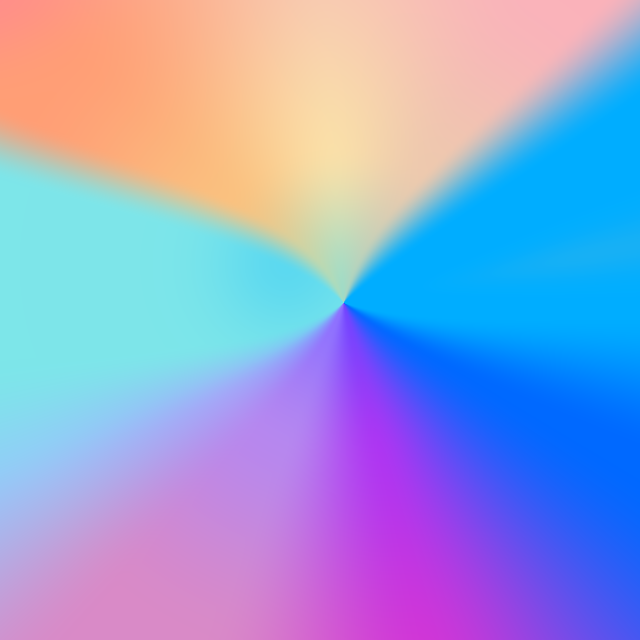
Give the GLSL for this background, as a WebGL 1 fragment shader.

```glsl
precision highp float;
uniform vec2 u_resolution;

// Colour along a ray: near the hub, halfway out, at the rim
vec3 ray(float r, vec3 hub, vec3 middle, vec3 rim) {
  vec3 color = mix(hub, middle, smoothstep(0.0, 0.25, r));
  return mix(color, rim, smoothstep(0.2, 0.58, r));
}

// Soft angular edge, in degrees
float sweep(float angle, float edge, float halfWidth) {
  return smoothstep(edge - halfWidth, edge + halfWidth, angle);
}

void main() {
  vec2 uv = gl_FragCoord.xy / u_resolution;
  vec2 p = uv - vec2(0.537, 0.527);
  float r = length(p);
  float angle = mod(degrees(atan(p.y, p.x + 1e-5)), 360.0);
  float bend = exp(-5.0 * r); // curves and softens the edges toward the hub

  // Sector colours
  vec3 sky = vec3(0.0, 0.68, 1.0);
  vec3 paleSky = vec3(0.09, 0.69, 0.96);
  vec3 pink = ray(r, vec3(0.70, 0.82, 0.74), vec3(0.93, 0.79, 0.68), vec3(0.98, 0.70, 0.73));
  vec3 cream = ray(r, vec3(0.62, 0.86, 0.78), vec3(0.98, 0.88, 0.66), vec3(0.97, 0.78, 0.70));
  vec3 orange = ray(r, vec3(0.72, 0.86, 0.70), vec3(0.98, 0.76, 0.50), vec3(1.0, 0.62, 0.46));
  orange = mix(orange, vec3(1.0, 0.56, 0.54), smoothstep(0.52, 0.74, r) * smoothstep(0.83, 1.0, uv.y));
  vec3 cyan = mix(vec3(0.49, 0.90, 0.915), vec3(0.36, 0.85, 0.94),
                  exp(-pow(length(p - vec2(-0.09, 0.06)) / 0.11, 2.0)));
  vec3 periwinkle = ray(r, vec3(0.48, 0.72, 0.98), vec3(0.62, 0.69, 0.98), vec3(0.59, 0.78, 0.98));
  vec3 orchid = ray(r, vec3(0.55, 0.44, 1.0), vec3(0.71, 0.53, 0.94), vec3(0.85, 0.54, 0.78));
  vec3 magenta = ray(r, vec3(0.45, 0.27, 1.0), vec3(0.68, 0.21, 0.95), vec3(0.82, 0.21, 0.84));
  vec3 royal = vec3(0.0, 0.41, 1.0);

  // Counterclockwise sweep, closing on the sky colour
  vec3 color = mix(sky, paleSky, exp(-pow((angle - 11.0) / 5.0, 2.0)) * smoothstep(0.1, 0.4, r));
  color = mix(color, pink, sweep(angle, 41.0 + 20.0 * bend, 7.0 + 14.0 * bend));
  color = mix(color, cream, sweep(angle, 77.0, 20.0));
  color = mix(color, orange, sweep(angle, 115.0, 24.0));
  color = mix(color, cyan, sweep(angle, 157.0 - 35.0 * bend, 4.5 + 14.0 * bend));
  color = mix(color, periwinkle, sweep(angle, 200.0 + 25.0 * bend, 12.0));
  color = mix(color, orchid, sweep(angle, 217.0 + 18.0 * bend, 14.0));
  color = mix(color, magenta, sweep(angle, 266.0, 19.0));
  color = mix(color, royal, sweep(angle, 306.0, 24.0));
  color = mix(color, sky, sweep(angle, 347.0 - 16.0 * bend, 13.0));

  gl_FragColor = vec4(color, 1.0);
}
```
